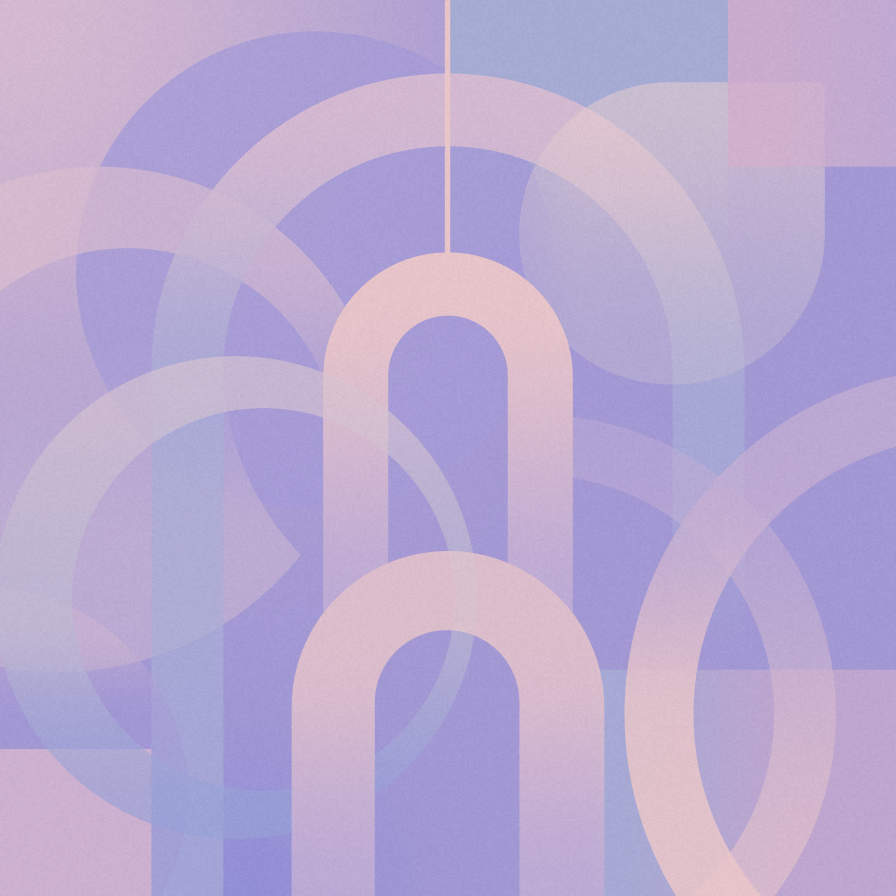
A Shadertoy shader for this background:

```glsl
// Translucent pastel arches, rings and panels overlapping on a grainy lilac ground.

const vec3 LILAC = vec3(.635, .595, .83);
const vec3 BLUE  = vec3(.65, .67, .83);
const vec3 MAUVE = vec3(.745, .67, .835);
const vec3 PINK  = vec3(.83, .725, .815);
const vec3 PEACH = vec3(.915, .775, .785);

float hash(vec2 p) {
    vec3 q = fract(vec3(p.xyx) * .1031);
    q += dot(q, q.yzx + 33.33);
    return fract((q.x + q.y) * q.z);
}

float disc(vec2 p, vec2 center, float r) { return length(p - center) - r; }

// Half disc standing on endless vertical legs
float arch(vec2 p, vec2 center, float r) {
    p -= center;
    return length(vec2(p.x, max(p.y, 0.))) - r;
}

float box(vec2 p, vec2 lo, vec2 hi) {
    vec2 q = max(lo - p, p - hi);
    return max(q.x, q.y);
}

// Box with one square corner at the upper right
float leaf(vec2 p, vec2 center, vec2 halfSize) {
    p -= center;
    float r = p.x > 0. && p.y > 0. ? .006 : .168;
    vec2 q = abs(p) - halfSize + r;
    return min(max(q.x, q.y), 0.) + length(max(q, 0.)) - r;
}

float cut(float shape, float hole) { return max(shape, -hole); }

void paint(inout vec3 color, vec3 ink, float alpha, float d) {
    color = mix(color, ink, alpha * clamp(.5 - d * iResolution.y, 0., 1.));
}

void mainImage(out vec4 fragColor, in vec2 fragCoord) {
    vec2 p = fragCoord / iResolution.y;
    p.x += .5 - .5 * iResolution.x / iResolution.y;

    // Ground: pink haze at the upper left, deeper violet at the lower left
    float haze = (1. - smoothstep(0., .75, p.x)) * smoothstep(.2, 1., p.y);
    vec3 color = mix(LILAC, PINK, haze);
    color = mix(color, vec3(.56, .55, .84), .8 * exp(-dot(p - vec2(.27, 0.), p - vec2(.27, 0.)) * 45.));

    // Panels
    paint(color, BLUE, smoothstep(.68, .92, p.y), box(p, vec2(.5, .6), vec2(.8125, 2.)));
    paint(color, mix(BLUE, vec3(.755, .655, .81), smoothstep(.67, .9, p.x)), .9,
          box(p, vec2(.66, -1.), vec2(2., .2526)));

    // Large disc and the crescent at the left
    paint(color, LILAC + .01, .8, disc(p, vec2(.352, .698), .267));
    float crescent = cut(disc(p, vec2(.065, .596), .346), disc(p, vec2(.56, .596), .311));
    paint(color, vec3(.79, .71, .82), .6 * (1. - smoothstep(.38, .64, p.y)), crescent);

    // Left ring, fading downward
    float leftRing = cut(disc(p, vec2(.111, .495), .319), disc(p, vec2(.143, .486), .237));
    paint(color, mix(PINK, PEACH, .3 * (1. - smoothstep(0., .2, p.x))),
          .72 * smoothstep(.5, .72, p.y), leftRing);

    // Great arch, its right leg stopping at the panel
    float greatArch = cut(arch(p, vec2(.5, .587), .331), arch(p, vec2(.5, .586), .2507));
    greatArch = cut(greatArch, box(p, vec2(.5, -1.), vec2(2., .2526)));
    float rise = smoothstep(.53, .88, p.y);
    float legFade = p.x > .5 ? smoothstep(.24, .5, p.y) : 1.;
    paint(color, mix(BLUE + .01, PINK + vec3(.02, .01, 0.), rise), mix(.7 * legFade, .88, rise), greatArch);

    // Leaf and the corner panel
    paint(color, mix(vec3(.78, .75, .82), vec3(.9, .8, .805), smoothstep(.6, .9, p.y)),
          mix(.4, .55, smoothstep(.58, .85, p.y)) * mix(.65, 1., smoothstep(.57, .66, p.x)),
          leaf(p, vec2(.75, .7396), vec2(.1706, .1686)));
    paint(color, mix(vec3(.82, .69, .8), MAUVE, .5 * smoothstep(.85, 1., p.x)), .82,
          box(p, vec2(.8125, .814), vec2(2.)));

    // Interlocking rings at the right
    float warmth = 1. - smoothstep(0., .55, p.y);
    float innerRing = cut(disc(p, vec2(.599, .203), .334), disc(p, vec2(.597, .203), .267));
    innerRing = max(innerRing, .638 - p.x);
    paint(color, mix(MAUVE, PEACH, warmth * .8), mix(.5, .68, warmth), innerRing);
    float outerRing = cut(disc(p, vec2(1.084, .203), .387), disc(p, vec2(1.084, .203), .31));
    paint(color, mix(vec3(.77, .68, .825), PEACH, smoothstep(0., .7, warmth)),
          mix(.72, .86, warmth), outerRing);

    // Disc and panel in the lower left corner
    paint(color, mix(LILAC, PINK, smoothstep(.2, .3, p.y)), .42, disc(p, vec2(-.02, .115), .23));
    paint(color, vec3(.825, .705, .81), .88, box(p, vec2(-1.), vec2(.169, .164)));

    // Upper centre arch with its hanging thread
    float lowerOuter = arch(p, vec2(.5, .2105), .1745);
    float upperArch = cut(arch(p, vec2(.5, .579), .1393), arch(p, vec2(.5, .581), .0667));
    paint(color, mix(MAUVE, PEACH, smoothstep(.3, .69, p.y)), .95, cut(upperArch, lowerOuter));
    paint(color, PEACH, .95, box(p, vec2(.4965, .715), vec2(.5025, 2.)));

    // Off-centre ring turning from pink to blue
    float driftRing = cut(disc(p, vec2(.263, .333), .2695), disc(p, vec2(.294, .331), .2135));
    vec3 driftInk = mix(vec3(.59, .63, .84), vec3(.75, .73, .82), smoothstep(.08, .35, p.y));
    driftInk = mix(driftInk, vec3(.84, .765, .815), smoothstep(.35, .58, p.y));
    paint(color, driftInk, .65, driftRing);

    // Lower centre arch
    float lowerArch = cut(lowerOuter, arch(p, vec2(.499, .216), .0807));
    paint(color, mix(MAUVE, PEACH, smoothstep(-.02, .36, p.y)), mix(.92, .8, smoothstep(.2, .35, p.y)) , lowerArch);
    paint(color, vec3(.8, .76, .81), .35 * smoothstep(.25, .33, p.y), max(driftRing, lowerArch));

    // Paper grain
    color += (hash(floor(p * 512.)) - .5) * .022;
    fragColor = vec4(color, 1.);
}
```
